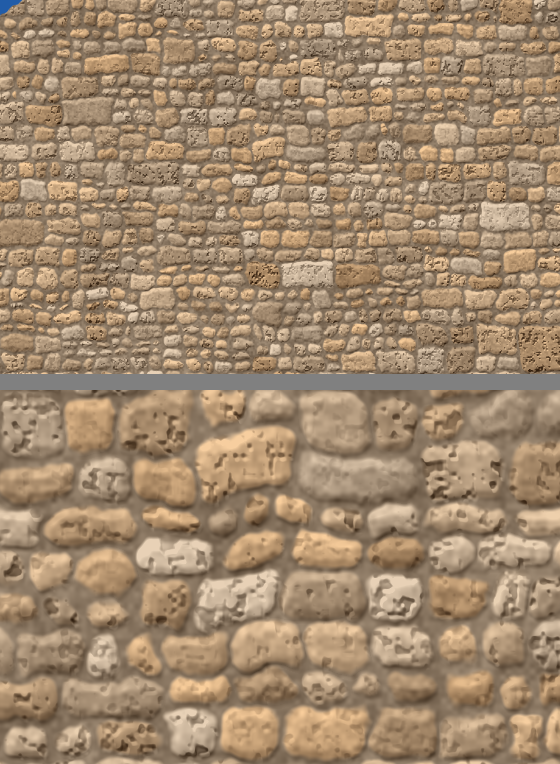
Top, the full canvas; bottom, a detail of the centre.
This texture is drawn by a Shadertoy shader. Its source:

```glsl
const vec3 DARK_PIT = vec3(0.18, 0.115, 0.055);
const vec3 SUNLIT_STONE = vec3(0.81, 0.715, 0.60);
const vec3 WARM_TINT = vec3(1.06, 0.98, 0.87);
const vec3 COOL_TINT = vec3(0.97, 1.0, 1.05);
const vec3 SKY = vec3(0.13, 0.36, 0.66);
const vec2 BLOCK_SIZE = vec2(0.22, 0.112);
const vec2 SUN_STEP = vec2(-0.0016, 0.0036);

struct Stone { vec2 lo; vec2 hi; vec2 seed; };
struct Surface { float height; float body; float pits; vec2 seed; };

float hash(vec2 p) {
    vec3 q = fract(p.xyx * 0.1031);
    q += dot(q, q.yzx + 33.33);
    return fract((q.x + q.y) * q.z);
}

float noise(vec2 p) {
    vec2 i = floor(p), f = fract(p);
    f = f * f * (3.0 - 2.0 * f);
    return mix(mix(hash(i), hash(i + vec2(1, 0)), f.x),
               mix(hash(i + vec2(0, 1)), hash(i + vec2(1, 1)), f.x), f.y);
}

vec2 noise2(vec2 p) {
    return vec2(noise(p), noise(p + 57.3)) - 0.5;
}

// Irregular one-dimensional cells: returns start, end and index
float cellEdge(float i, float seed) {
    return i + 0.5 * (hash(vec2(i, seed)) - 0.5);
}

vec3 jitteredCell(float x, float seed) {
    float i = floor(x);
    if (x < cellEdge(i, seed)) i -= 1.0;
    else if (x > cellEdge(i + 1.0, seed)) i += 1.0;
    return vec3(cellEdge(i, seed), cellEdge(i + 1.0, seed), i);
}

// Courses hold blocks, which are split at random into single stones
Stone findStone(vec2 p) {
    vec3 course = jitteredCell(p.y / BLOCK_SIZE.y, 7.0);
    vec3 block = jitteredCell(p.x / BLOCK_SIZE.x, 19.0 + 3.7 * course.z);
    Stone s = Stone(vec2(block.x, course.x) * BLOCK_SIZE,
                    vec2(block.y, course.y) * BLOCK_SIZE,
                    vec2(block.z, course.z) + 11.0);
    vec2 centre = 0.5 * (s.lo + s.hi);
    float minSize = centre.x > 1.1 && centre.y < 0.13 ? 0.085 : 0.044;
    for (int k = 0; k < 6; k++) {
        vec2 size = s.hi - s.lo;
        float r = hash(s.seed + 5.1);
        bool wide = size.x > size.y * mix(1.4, 2.4, r) && size.x > 1.4 * minSize;
        bool tall = size.y > minSize * mix(1.2, 1.75, hash(s.seed + 9.4));
        if (!wide && !tall) break;
        int axis = tall && (!wide || r < 0.6) ? 1 : 0;
        float cut = mix(s.lo[axis], s.hi[axis], mix(0.34, 0.66, hash(s.seed + 2.6)));
        bool upper = p[axis] > cut;
        if (upper) s.lo[axis] = cut;
        else s.hi[axis] = cut;
        s.seed += upper ? vec2(17.3, 41.7) : vec2(29.1, 13.9);
    }
    return s;
}

float roundedBox(vec2 p, vec2 halfSize, float radius) {
    vec2 q = abs(p) - halfSize + radius;
    return length(max(q, 0.0)) + min(max(q.x, q.y), 0.0) - radius;
}

// Domed stones with pores, set in sunken mortar
Surface wallSurface(vec2 p) {
    vec2 q = p + 0.016 * noise2(p * 13.0) + 0.009 * noise2(p * 48.0)
               + 0.003 * noise2(p * 130.0);
    Stone s = findStone(q);
    vec2 halfSize = 0.5 * (s.hi - s.lo);
    float inset = mix(0.0015, 0.0045, hash(s.seed + 3.3));
    float d = roundedBox(q - s.lo - halfSize, halfSize - inset, 0.013);
    float body = 1.0 - smoothstep(-0.003, 0.002, d);
    float dome = 1.0 - smoothstep(-0.011, 0.003, d);
    float porosity = mix(0.15, 1.0, hash(s.seed + 8.2));
    float grain = 0.6 * noise(p * 115.0) + 0.4 * noise(p * 240.0 + 31.0);
    float patches = 0.16 * (noise(p * 32.0) - 0.5);
    float pits = smoothstep(0.54, 0.76, grain + patches) * porosity * body;
    float height = dome - 0.45 * pits + 0.22 * noise(p * 75.0);
    return Surface(height, body, pits, s.seed);
}

vec3 wallColor(vec2 p) {
    Surface here = wallSurface(p);
    float slope = here.height - wallSurface(p + SUN_STEP).height;
    float shade = hash(here.seed + 4.5);
    float pale = step(0.93, hash(here.seed + 6.7));

    // Tone of stone face, mortar and weather stains
    float face = 0.79 + 0.25 * (shade - 0.5) + 0.13 * pale;
    float tone = mix(0.56, face, here.body);
    tone += 0.16 * (noise(p * 24.0) - 0.5) + 0.18 * (noise(p * 190.0) - 0.5);
    tone += 0.08 * (noise(p * 4.0) - 0.5);

    // Sunlight on slopes, darkness in pores
    tone += 0.62 * clamp(slope, -0.65, 0.4) - 0.34 * here.pits;

    float warmth = hash(here.seed + 1.9) * (1.0 - pale) * here.body;
    vec3 tint = mix(COOL_TINT, WARM_TINT, 0.15 + 0.85 * warmth);
    return mix(DARK_PIT, SUNLIT_STONE, clamp(tone, 0.0, 1.18)) * tint;
}

void mainImage(out vec4 fragColor, in vec2 fragCoord) {
    vec2 p = fragCoord / iResolution.y;
    vec3 color = wallColor(p);

    // Sky beyond the sloping top left corner
    float slopeLine = p.x / 0.062 + (1.0 - p.y) / 0.045 + 0.2 * noise(p * 60.0);
    color = mix(SKY, color, smoothstep(1.0, 1.1, slopeLine));
    fragColor = vec4(color, 1.0);
}
```
